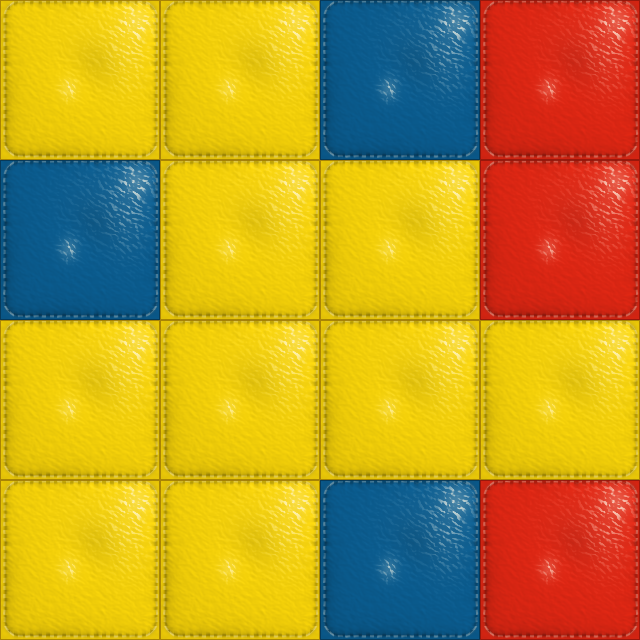
Reproduce this pattern procedurally as a WebGL 2 fragment shader.

```glsl
#version 300 es
precision highp float;

uniform vec2 u_resolution;
out vec4 fragColor;

// Dye of each cushion, bottom row first: 0 yellow, 1 blue, 2 red
const int DYES[16] = int[16](0, 0, 1, 2,  0, 0, 0, 0,  1, 0, 0, 2,  0, 0, 1, 2);

vec2 hashGradient(vec2 cell) {
    vec2 h = vec2(dot(cell, vec2(127.1, 311.7)), dot(cell, vec2(269.5, 183.3)));
    return 2.0 * fract(sin(h) * 43758.5) - 1.0;
}

float gradientNoise(vec2 p) {
    vec2 i = floor(p), f = fract(p);
    vec2 u = f * f * f * (f * (f * 6.0 - 15.0) + 10.0);
    vec2 e = vec2(1.0, 0.0);
    float low = mix(dot(hashGradient(i), f), dot(hashGradient(i + e), f - e), u.x);
    float high = mix(dot(hashGradient(i + e.yx), f - e.yx), dot(hashGradient(i + 1.0), f - 1.0), u.x);
    return mix(low, high, u.y);
}

float roundedBox(vec2 p, vec2 halfSize, float radius) {
    vec2 q = abs(p) - halfSize + radius;
    return length(max(q, 0.0)) + min(max(q.x, q.y), 0.0) - radius;
}

float spot(vec2 p, vec2 center, vec2 size) {
    vec2 q = (p - center) / size;
    return exp(-dot(q, q));
}

// Creased leather, stretched along a falling diagonal
float leatherHeight(vec2 p) {
    p += 0.025 * vec2(gradientNoise(p * 9.0), gradientNoise(p * 9.0 + 31.0));
    vec2 q = vec2(0.85 * p.x - 0.53 * p.y, 0.53 * p.x + 0.85 * p.y);
    return gradientNoise(q * vec2(21.0, 43.0)) + 0.45 * gradientNoise(q * vec2(48.0, 75.0) + 17.0);
}

vec3 dyeColor(int dye) {
    if (dye == 1) return vec3(0.04, 0.36, 0.56);
    if (dye == 2) return vec3(0.87, 0.15, 0.075);
    return vec3(0.96, 0.82, 0.035);
}

void main() {
    vec2 grid = gl_FragCoord.xy / u_resolution * 4.0;
    ivec2 tile = clamp(ivec2(grid), ivec2(0), ivec2(3));
    vec2 p = fract(grid);
    float pixel = 4.0 / min(u_resolution.x, u_resolution.y);

    vec3 dye = dyeColor(DYES[tile.y * 4 + tile.x]);
    vec3 gloss = mix(dye, vec3(1.0, 0.98, 0.91), 0.8);

    // Cushion outline
    vec2 centered = p - vec2(0.504, 0.507);
    float edge = roundedBox(centered, vec2(0.473, 0.481), 0.095);
    float inside = 1.0 - smoothstep(-pixel, pixel, edge);
    float rim = exp(min(edge, 0.0) * 19.0);
    float along = abs(centered.x) > abs(centered.y) ? p.y : p.x;

    // Fine relief lit from the upper right
    vec2 toLight = vec2(0.0045);
    float relief = leatherHeight(p - toLight) - leatherHeight(p + toLight);

    // Soft body shading, central dimple and puckered rim
    vec2 fromDimple = p - vec2(0.545, 0.555);
    float dimple = exp(-dot(fromDimple, fromDimple) * 42.0);
    float pucker = gradientNoise(vec2(along * 27.0, edge * 9.0 + 4.0));
    float shade = 0.985 + 0.04 * (centered.x + centered.y);
    shade += rim * (0.13 * (centered.x + centered.y) - 0.07);
    shade -= dimple * (0.04 + 0.5 * (fromDimple.x + fromDimple.y));
    shade += 0.16 * pucker * rim + 0.055 * relief;

    // Broken highlights on the shoulder, right flank and dimple lip
    float shoulder = spot(p, vec2(0.86, 0.87), vec2(0.085, 0.095));
    float flank = spot(p, vec2(0.8, 0.72), vec2(0.11, 0.25));
    float lip = spot(p, vec2(0.43, 0.445), vec2(0.052, 0.065));
    float sheen = spot(p, vec2(0.72, 0.76), vec2(0.3, 0.27));
    float facet = smoothstep(0.02, 0.42, relief);
    float shine = shoulder * (0.24 + 0.62 * facet) + flank * (0.06 + 0.4 * facet);
    shine += lip * (0.22 + 0.6 * facet) + sheen * (0.04 + 0.13 * facet);
    vec3 cushion = mix(dye * shade, gloss, clamp(shine, 0.0, 0.92));

    // Flat border with a crease beside the cushion
    float crease = exp(-abs(edge) / 0.007);
    vec3 border = dye * (0.94 + 0.05 * gradientNoise(p * 35.0));
    vec3 color = mix(border, cushion, inside) * (1.0 - 0.17 * crease);

    // Uneven stitches around the rim
    float wave = abs(fract(along * 20.0 + 0.25 * pucker) - 0.5);
    float dash = 1.0 - smoothstep(0.22, 0.34, wave);
    float thread = 1.0 - smoothstep(0.0025, 0.005 + pixel, abs(edge - 0.003 - 0.006 * pucker));
    float pinch = (1.0 - dash) * exp(-abs(edge + 0.007) / 0.009);
    color *= 1.0 - 0.2 * pinch;
    color = mix(color, gloss, thread * dash * (0.3 + 0.35 * pucker));

    // Bright fold tracing the rounded corners
    float corner = smoothstep(0.39, 0.45, min(abs(centered.x), abs(centered.y)));
    color = mix(color, gloss, 0.35 * corner * exp(-abs(edge - 0.004) / 0.004));

    // Thin seam between tiles
    vec2 toSeam = min(p, 1.0 - p);
    float seam = 1.0 - smoothstep(0.002, 0.003 + pixel, min(toSeam.x, toSeam.y));
    color = mix(color, dye * vec3(0.62, 0.55, 0.55), 0.85 * seam);

    fragColor = vec4(clamp(color, 0.0, 1.0), 1.0);
}
```
